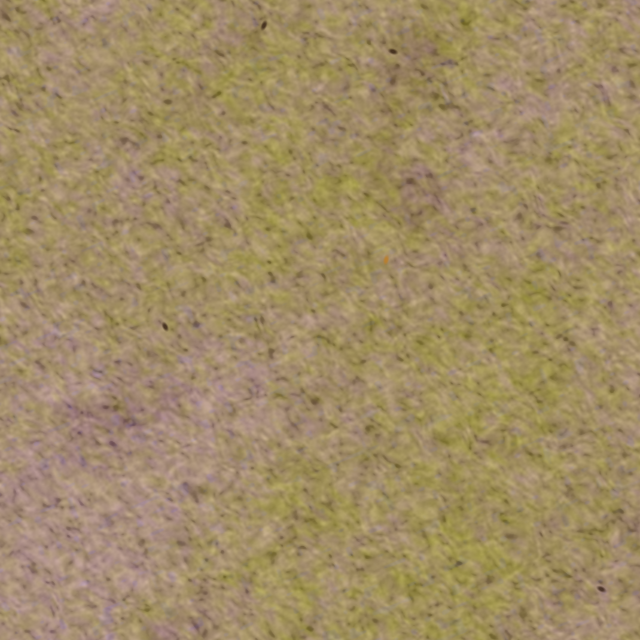
A Shadertoy shader for this texture:

```glsl
// Dry, patchy lawn: straw-coloured blades with mossy green and dull brown areas.

float hash(vec2 cell) {
    uvec2 q = uvec2(ivec2(cell) + 32768) * uvec2(1597334673u, 3812015801u);
    uint n = (q.x ^ q.y) * 1597334673u;
    n = (n ^ (n >> 15)) * 2246822519u;
    return float((n ^ (n >> 13)) & 0xffffu) / 65535.0;
}

// Smooth value noise in -1..1
float noise(vec2 p) {
    vec2 i = floor(p), f = fract(p);
    f = f * f * (3.0 - 2.0 * f);
    float low = mix(hash(i), hash(i + vec2(1, 0)), f.x);
    float high = mix(hash(i + vec2(0, 1)), hash(i + vec2(1, 1)), f.x);
    return 2.0 * mix(low, high, f.y) - 1.0;
}

mat2 turn(float angle) {
    float c = cos(angle), s = sin(angle);
    return mat2(c, -s, s, c);
}

float fbm(vec2 p) {
    float sum = 0.0, weight = 0.6;
    for (int i = 0; i < 5; i++) {
        sum += weight * noise(p);
        p = turn(0.7) * p * 2.03 + 17.3;
        weight *= 0.62;
    }
    return sum;
}

// Short blades: stretched noise crossing at several angles, mostly falling to the right
float blades(vec2 p) {
    float sum = 0.0;
    for (int i = 0; i < 4; i++) {
        float k = float(i);
        vec2 q = turn(-0.65 + 0.55 * (k - 1.0)) * p;
        sum += (i == 1 ? 0.75 : 0.5) * noise(q * vec2(78.0, 165.0) + 41.0 * k);
    }
    return sum;
}

float spot(vec2 p, vec2 centre, float radius) {
    vec2 d = (p - centre) / radius;
    return exp(-dot(d, d));
}

void mainImage(out vec4 fragColor, in vec2 fragCoord) {
    vec2 p = fragCoord / iResolution.y;
    vec2 warped = p + 0.006 * vec2(noise(p * 28.0), noise(p * 28.0 + 70.0));
    vec2 slanted = turn(0.7) * p * vec2(0.8, 1.1);

    // Broad growth areas
    float moss = 0.75 * fbm(slanted * 7.0 + 5.0) + 0.45 * noise(p * 52.0 + 9.0)
        + 0.55 * spot(p, vec2(0.45, 0.66), 0.13) + 0.6 * spot(p, vec2(0.68, 0.22), 0.24)
        + 0.3 * spot(p, vec2(0.05, 0.65), 0.16) - 0.75 * spot(p, vec2(0.1, 0.22), 0.3) - 0.05;
    float soil = smoothstep(0.2, 1.0, fbm(slanted * 6.0 + 31.0)
        + 0.5 * spot(p, vec2(0.68, 0.67), 0.14) + 0.4 * spot(p, vec2(0.07, 0.84), 0.13));
    float pale = spot(p, vec2(0.12, 0.14), 0.3);

    // Fine light and shade
    float grain = blades(warped);
    float clumps = fbm(turn(0.5) * p * vec2(24.0, 34.0) + 13.0);
    float light = 0.062 * grain + 0.035 * clumps + 0.018 * noise(p * 210.0);
    light -= 0.07 * smoothstep(0.6, 1.5, -grain - 0.3 * clumps);

    // Straw base, shifted toward moss, soil and bleached grass
    vec3 color = vec3(0.635, 0.555, 0.397);
    color += clamp(moss, -0.8, 1.3) * vec3(-0.02, 0.012, -0.098);
    color += soil * vec3(-0.065, -0.085, -0.03);
    color += pale * vec3(0.015, 0.015, 0.02);
    color += light * vec3(1.0, 0.98, 0.85);

    // Individual fibres vary between yellow-green, straw and greyish lilac
    float fibre = noise(turn(-0.6) * warped * vec2(55.0, 105.0) + 90.0);
    color += fibre * vec3(0.008, -0.008, 0.05);
    float lilac = smoothstep(0.45, 0.9, noise(turn(0.4) * p * vec2(70.0, 100.0) + 150.0));
    color += lilac * vec3(-0.025, -0.015, 0.055);

    // Rare dark twigs and an occasional orange leaf
    vec2 cell = floor(p * 9.0), local = fract(p * 9.0) - 0.5;
    float pick = hash(cell + 300.0);
    vec2 offset = 0.5 * vec2(hash(cell + 400.0), hash(cell + 500.0)) - 0.25;
    vec2 d = turn(3.0 * hash(cell + 600.0)) * (local - offset) * vec2(1.0, 1.8);
    float speck = 1.0 - smoothstep(0.02, 0.09, length(d));
    vec3 speckColor = pick < 0.03 ? vec3(0.2, 0.12, 0.07) : vec3(0.74, 0.49, 0.14);
    color = mix(color, speckColor, 0.8 * speck * step(pick, 0.045));

    fragColor = vec4(clamp(color, 0.0, 1.0), 1.0);
}
```
